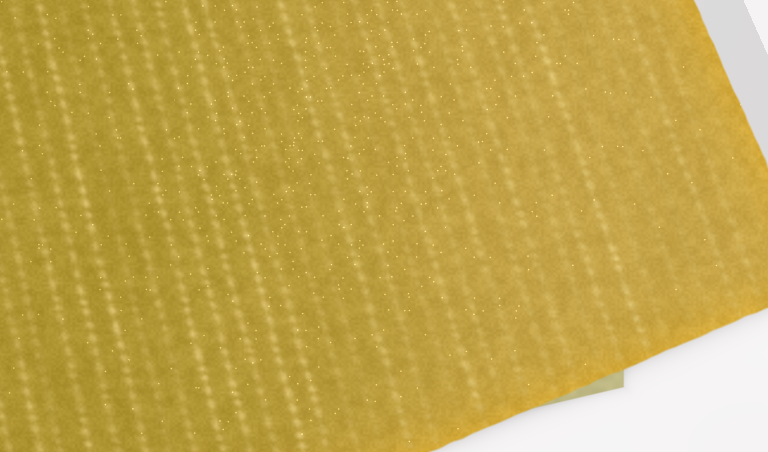
A Shadertoy shader for this texture:

```glsl
// Translucent amber sheet with fanned, beaded pale ribs, lying on a white table.
#define PITCH 0.054        // distance between ribs at the top, in canvas heights
#define RIB_WIDTH 0.0075   // half width of a rib
#define BEAD_LENGTH 0.031  // distance between beads along a rib
#define LEAN 0.23          // sideways drift of the ribs at the left
#define FAN 0.10           // extra drift towards the right
#define GRAIN 0.045        // strength of the fine grain
#define SPARKLE 0.25       // strength of the glints

const vec3 OLIVE = vec3(0.675, 0.575, 0.185);
const vec3 AMBER = vec3(0.775, 0.645, 0.285);
const vec3 GOLD  = vec3(0.850, 0.670, 0.200);
const vec3 RIB   = vec3(0.860, 0.755, 0.430);
const vec3 TABLE = vec3(0.980, 0.973, 0.975);
const vec3 UNDER = vec3(0.770, 0.745, 0.540);

float hash(vec2 p) {
    return fract(sin(dot(p, vec2(12.9898, 78.233))) * 43758.5453);
}

float noise(vec2 p) {
    vec2 cell = floor(p), f = fract(p);
    f = f * f * (3.0 - 2.0 * f);
    return mix(mix(hash(cell), hash(cell + vec2(1, 0)), f.x),
               mix(hash(cell + vec2(0, 1)), hash(cell + vec2(1, 1)), f.x), f.y);
}

// Signed distance to a straight edge, positive on the outer side
float edge(vec2 p, vec2 point, vec2 outward) {
    return dot(p - point, normalize(outward));
}

float cover(float dist, float soft) {
    return 1.0 - smoothstep(-soft, soft, dist);
}

// Brightness of the ribs at fan coordinates: x across, y along
float ribs(vec2 q) {
    float sum = 0.0, home = floor(q.x / PITCH);
    for (float k = -1.0; k <= 1.0; k++) {
        float id = home + k;
        float seed = hash(vec2(id, 3.7));
        float center = (id + 0.5 + 0.28 * (seed - 0.5)) * PITCH;
        center += 0.004 * (noise(vec2(q.y * 14.0, id * 7.0)) - 0.5);
        float along = q.y / BEAD_LENGTH + seed * 9.0 + 0.8 * noise(vec2(q.y * 20.0, id));
        float bead = 0.62 + 0.38 * cos(6.2832 * along);
        float wear = 0.45 + 0.75 * noise(vec2(q.y * 7.0, id * 5.3));
        float strength = mix(0.30, 0.85, hash(vec2(id, 8.1)));
        float d = (q.x - center) / (RIB_WIDTH * (0.75 + 0.4 * bead));
        sum += strength * wear * bead * exp(-d * d);
        // Faint halo of the rib inside the sheet
        sum += 0.10 * strength * exp(-d * d * 0.16);
    }
    return sum;
}

vec3 sheetColor(vec2 p, float inset) {
    float drop = 1.0 - p.y;
    vec2 q = vec2((p.x - LEAN * drop) / (1.0 + FAN * drop), drop);

    // Broad tone: olive at the left, amber at the right and the top
    float tone = smoothstep(0.0, 1.6, p.x + 0.15 * (p.y - 0.5));
    tone += 0.18 * (noise(p * 4.0) - 0.5);
    vec3 color = mix(OLIVE, AMBER, clamp(tone, 0.0, 1.0));

    // Light pooling along the cut edges
    float rim = exp(-inset / 0.055);
    color = mix(color, GOLD, 0.85 * rim);
    color = mix(color, RIB, ribs(q) * (1.0 - 0.75 * rim));

    // Cloudy mottling and fine grain
    color += GRAIN * (noise(p * 45.0) - 0.5);
    color += GRAIN * (noise(p * 190.0) - 0.5);

    // Sparse glints, densest near the upper middle
    vec2 g = p * 110.0;
    vec2 cell = floor(g);
    vec2 spot = 0.3 + 0.4 * vec2(hash(cell + 1.3), hash(cell + 6.9));
    float zone = exp(-3.5 * dot(p - vec2(0.65, 0.78), p - vec2(0.65, 0.78)));
    float lit = step(1.0 - 0.10 * zone, hash(cell + 21.0));
    color += SPARKLE * lit * cover(length(fract(g) - spot) - 0.17, 0.17);
    return color;
}

void mainImage(out vec4 fragColor, in vec2 fragCoord) {
    vec2 p = fragCoord / iResolution.y;
    float soft = 1.0 / iResolution.y;

    // Sheet outline from its right and lower edges, slightly uneven
    float right = edge(p, vec2(1.535, 1.0), vec2(0.913, 0.407));
    float lower = edge(p, vec2(0.952, 0.0), vec2(0.394, -0.919));
    float sheet = max(right, lower) + 0.003 * (noise(p * 40.0) - 0.5);

    // Table with a soft contact shadow
    vec3 color = TABLE - 0.025 * noise(p * 3.0);
    color -= 0.10 * exp(-max(lower, 0.0) / 0.018) * step(right, 0.1);

    // Corner of a second sheet peeping out below
    float under = max(edge(p, vec2(1.16, 0.092), vec2(0.228, -0.974)), p.x - 1.38);
    color -= 0.06 * exp(-max(under, 0.0) / 0.010);
    color = mix(color, UNDER - 0.05 * noise(p * 60.0), cover(under, soft));

    color = mix(color, sheetColor(p, max(-sheet, 0.0)), cover(sheet, 1.5 * soft));
    fragColor = vec4(clamp(color, 0.0, 1.0), 1.0);
}
```
